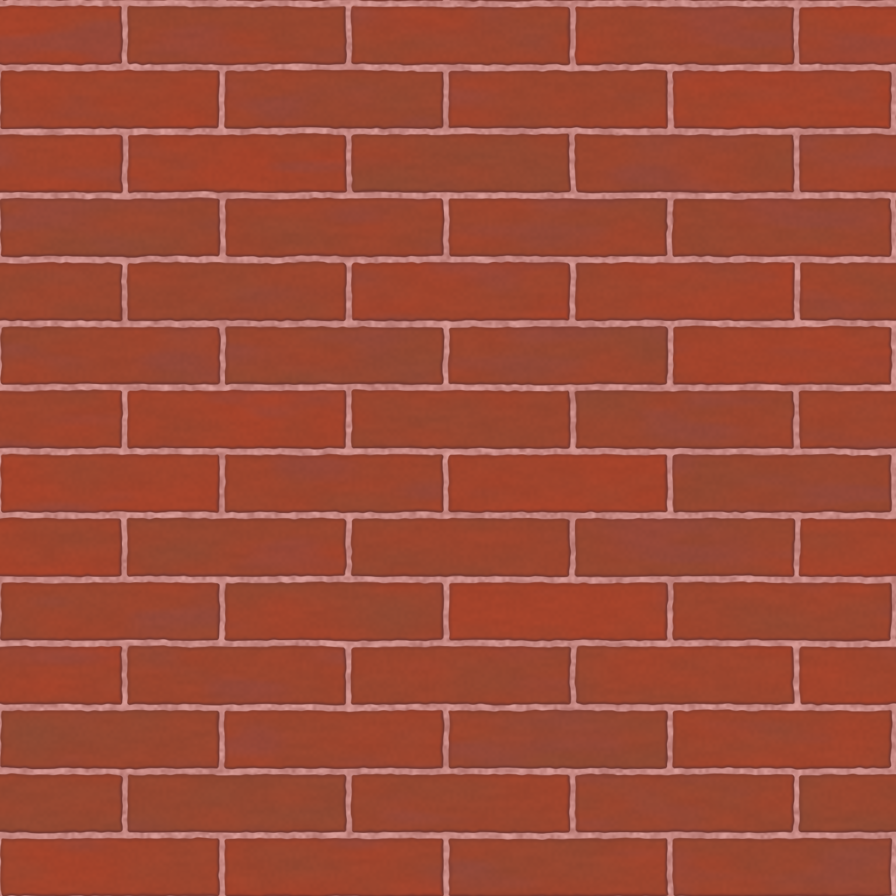
This texture is drawn by a WebGL 2 fragment shader. Its source:

```glsl
#version 300 es
precision highp float;
// Running-bond wall of long red bricks with thin, rough pink mortar joints.
// Each brick is a rounded box distance whose edge is roughened by tileable
// value noise; a hash per brick varies its tone, and noise mottles the clay.

uniform vec2 u_resolution;
out vec4 fragColor;

const vec2 BRICKS = vec2(4.0, 14.0);            // repeats across and down
const vec2 HALF_JOINT = vec2(0.0030, 0.0034);   // half widths of the joints
const float CORNER = 0.003;
const float ROW_SHIFT = 0.055;                  // height of the first bed joint
const float EVEN_SHIFT = 0.008;                 // head joint offsets, in bricks
const float ODD_SHIFT = 0.443;

const vec3 RED_CLAY = vec3(0.645, 0.262, 0.168);
const vec3 BROWN_CLAY = vec3(0.555, 0.285, 0.200);
const vec3 DUSTY_CLAY = vec3(0.570, 0.285, 0.245);
const vec3 EDGE_SHADE = vec3(0.400, 0.190, 0.180);
const vec3 MORTAR_DARK = vec3(0.660, 0.410, 0.385);
const vec3 MORTAR_LIGHT = vec3(0.850, 0.610, 0.590);

float hash(vec2 p) {
    vec3 q = fract(p.xyx * 0.1031);
    q += dot(q, q.yzx + 33.33);
    return fract((q.x + q.y) * q.z);
}

// Value noise over the unit square that wraps after freq cells.
float tileNoise(vec2 uv, vec2 freq) {
    vec2 p = uv * freq;
    vec2 i = floor(p);
    vec2 f = p - i;
    f = f * f * (3.0 - 2.0 * f);
    vec2 a = mod(i, freq);
    vec2 b = mod(i + 1.0, freq);
    return mix(mix(hash(a), hash(vec2(b.x, a.y)), f.x),
               mix(hash(vec2(a.x, b.y)), hash(b), f.x), f.y);
}

float cloud(vec2 uv, vec2 freq) {
    return 0.6 * tileNoise(uv, freq) + 0.4 * tileNoise(uv + 0.37, freq * 2.0);
}

float roundedBox(vec2 p, vec2 halfSize, float radius) {
    vec2 q = abs(p) - halfSize + radius;
    return length(max(q, 0.0)) + min(max(q.x, q.y), 0.0) - radius;
}

// Slow wander of the joints plus small ragged chips, in canvas units.
vec2 jointWobble(vec2 uv) {
    vec2 wander = vec2(cloud(uv, vec2(14.0, 42.0)), cloud(uv + 0.53, vec2(24.0, 14.0)));
    vec2 chips = vec2(tileNoise(uv, vec2(130.0)), tileNoise(uv + 0.21, vec2(130.0)));
    return (wander - 0.5) * 0.0024 + (chips - 0.5) * 0.0016;
}

vec3 clayColor(vec2 uv, vec2 id) {
    vec2 shifted = uv + vec2(hash(id + 3.0), hash(id + 17.0));
    float blotch = cloud(shifted, vec2(12.0, 26.0));
    float tone = 0.65 * hash(id + 41.0) + 0.9 * (blotch - 0.5) + 0.06;
    vec3 clay = mix(RED_CLAY, BROWN_CLAY, clamp(tone, 0.0, 1.0));
    float dust = smoothstep(0.52, 0.85, cloud(shifted + 0.61, vec2(9.0, 30.0)));
    clay = mix(clay, DUSTY_CLAY, 0.6 * dust);
    float streak = tileNoise(shifted, vec2(40.0, 150.0)) - 0.5;
    float grain = tileNoise(uv, vec2(256.0)) - 0.5;
    return clay * (1.0 + 0.035 * streak + 0.035 * grain);
}

vec3 mortarColor(vec2 uv) {
    float lumps = tileNoise(uv, vec2(110.0, 150.0));
    float grit = tileNoise(uv + 0.43, vec2(260.0));
    return mix(MORTAR_DARK, MORTAR_LIGHT, clamp(0.5 * lumps + 0.5 * grit + 0.12, 0.0, 1.0));
}

// Darkened arris: faint all round, stronger along the right and bottom.
float edgeShadow(vec2 p, vec2 halfSize, float dist) {
    float rim = smoothstep(-0.0055, 0.0, dist);
    float lowerRight = min(halfSize.x - p.x, halfSize.y + p.y);
    float lowerRightShade = 1.0 - smoothstep(0.0005, 0.0045, lowerRight);
    return rim * (0.32 + 0.42 * lowerRightShade);
}

void main() {
    vec2 uv = gl_FragCoord.xy / u_resolution;

    // Wrapped brick index and position from the brick centre.
    vec2 grid = uv * BRICKS;
    grid.y += ROW_SHIFT;
    float row = floor(grid.y);
    grid.x += mix(EVEN_SHIFT, ODD_SHIFT, mod(row, 2.0));
    vec2 id = mod(floor(grid), BRICKS);
    vec2 local = (fract(grid) - 0.5) / BRICKS + jointWobble(uv);

    vec2 halfSize = 0.5 / BRICKS - HALF_JOINT;
    float dist = roundedBox(local, halfSize, CORNER);
    float soft = max(0.0011, 0.75 / min(u_resolution.x, u_resolution.y));

    // Clay with shaded edges, then mortar over the gaps.
    vec3 clay = mix(clayColor(uv, id), EDGE_SHADE, edgeShadow(local, halfSize, dist));
    vec3 color = mix(clay, mortarColor(uv), smoothstep(-soft, soft, dist));
    fragColor = vec4(color, 1.0);
}
```
